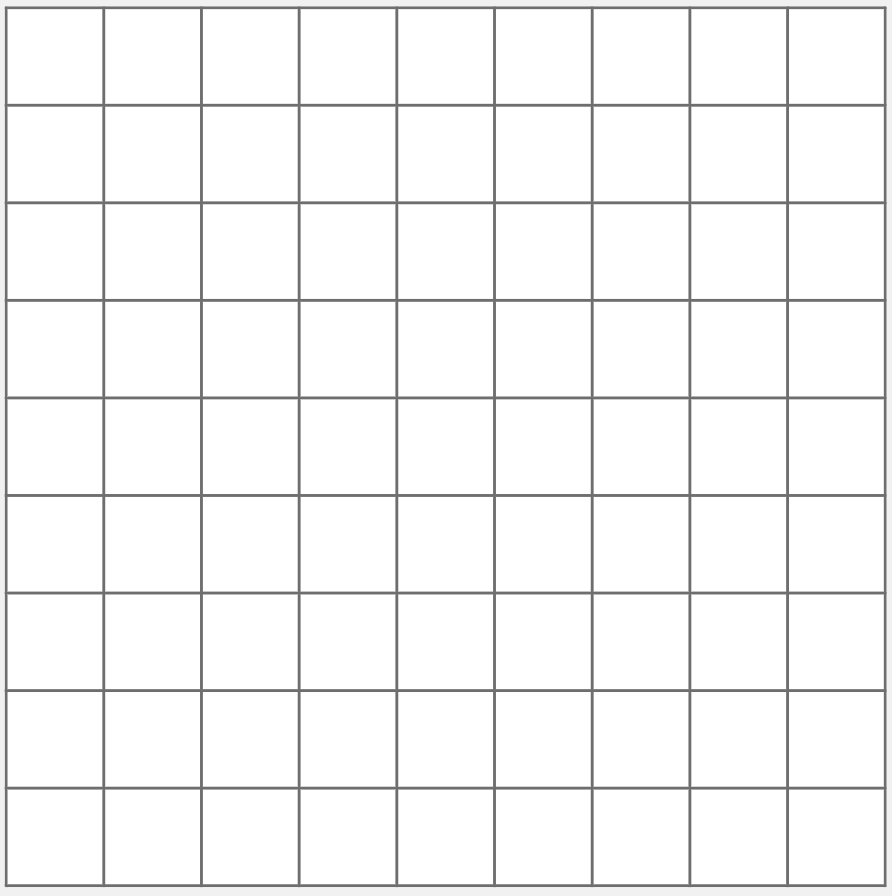
Give the GLSL for this pattern, as a Shadertoy shader.

```glsl
// A ruled sheet: nine by nine white square cells divided by thin grey lines,
// set on a pale grey margin. Each pixel measures its distance to the nearest
// rule on both axes, and box-filtered coverage smooths the edges.

// Lengths are fractions of the canvas height.
const vec2  CELL_COUNT  = vec2(9.0);
const vec2  GRID_MIN    = vec2(0.0068, 0.0115);
const vec2  GRID_MAX    = vec2(0.9880, 0.9914);
const float LINE_WIDTH  = 0.0032;

const vec3 PAPER_COLOR  = vec3(1.0);
const vec3 MARGIN_COLOR = vec3(0.945);
const vec3 LINE_COLOR   = vec3(0.43);

// Distance on each axis to the nearest rule, frame included.
vec2 ruleDistance(vec2 p) {
    vec2 pitch = (GRID_MAX - GRID_MIN) / CELL_COUNT;
    vec2 index = clamp(floor((p - GRID_MIN) / pitch + 0.5), vec2(0.0), CELL_COUNT);
    return abs(p - GRID_MIN - index * pitch);
}

// Signed distance to an axis-aligned box.
float boxDistance(vec2 p, vec2 lo, vec2 hi) {
    vec2 d = abs(p - 0.5 * (lo + hi)) - 0.5 * (hi - lo);
    return length(max(d, 0.0)) + min(max(d.x, d.y), 0.0);
}

// Share of a pixel that lies on the negative side of an edge.
float coverage(float signedDistance, float pixel) {
    return clamp(0.5 - signedDistance / pixel, 0.0, 1.0);
}

void mainImage(out vec4 fragColor, in vec2 fragCoord) {
    float pixel = 1.0 / iResolution.y;
    vec2 p = fragCoord * pixel;
    float halfWidth = 0.5 * LINE_WIDTH;

    // Sheet and margin
    float sheetEdge = boxDistance(p, GRID_MIN, GRID_MAX);
    vec3 color = mix(MARGIN_COLOR, PAPER_COLOR, coverage(sheetEdge, pixel));

    // Rules, trimmed at the outer edge of the frame
    vec2 d = ruleDistance(p);
    float ink = coverage(min(d.x, d.y) - halfWidth, pixel);
    ink *= coverage(sheetEdge - halfWidth, pixel);
    color = mix(color, LINE_COLOR, ink);

    fragColor = vec4(color, 1.0);
}
```
